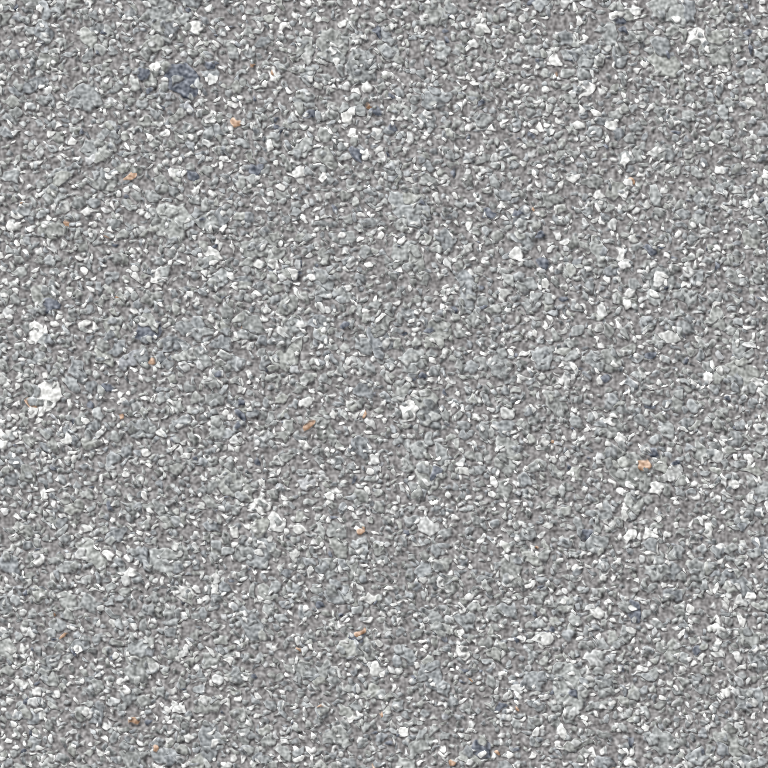
This texture is drawn by a three.js fragment shader. Its source:

```glsl
// Worn asphalt: angular stone chips of four sizes set in a warm grey binder.
// Each size is a jittered grid of faceted stones with lit rims and cast shadows,
// roughened with gradient noise; loose pale flecks are strewn on top.
varying vec2 vUv;

const vec3 BINDER = vec3(0.585, 0.575, 0.575);
const vec3 CRACK = vec3(0.28, 0.275, 0.28);
const vec3 DARK_STONE = vec3(0.585, 0.60, 0.61);
const vec3 PALE_STONE = vec3(0.715, 0.73, 0.73);
const vec3 WHITE_STONE = vec3(0.97, 0.97, 0.96);
const vec3 SLATE_STONE = vec3(0.47, 0.49, 0.53);
const vec3 RUST_STONE = vec3(0.78, 0.66, 0.57);
const vec2 LIGHT_DIR = vec2(-0.5, 0.866);
const float EDGE = 0.0012;          // half width of a stone edge
const float EDGE_ROUGHNESS = 0.0022;
const float SHADOW_REACH = 0.0026;
const float SHADOW_DEPTH = 0.62;
const float RIM_WIDTH = 0.004;
const float RIM_LIGHT = 0.16;
const float TILT = -0.35;           // mean direction of the long axes
const float TILT_SPREAD = 2.3;
const float WARP = 0.0045;
const float STREAK = 0.25;
const float GRIT = 0.25;

vec3 hash3(vec2 p) {
  vec3 q = fract(vec3(p.xyx) * vec3(0.1031, 0.1030, 0.0973));
  q += dot(q, q.yxz + 33.33);
  return fract((q.xxy + q.yzz) * q.zyx);
}

float gradientDot(vec2 cell, vec2 offset) {
  float a = 6.2832 * hash3(cell + 17.0).x;
  return dot(vec2(cos(a), sin(a)), offset);
}

// Gradient noise, about -0.7 to 0.7
float noise(vec2 p) {
  vec2 i = floor(p), f = fract(p);
  vec2 u = f * f * f * (f * (f * 6.0 - 15.0) + 10.0);
  float low = mix(gradientDot(i, f), gradientDot(i + vec2(1, 0), f - vec2(1, 0)), u.x);
  float high = mix(gradientDot(i + vec2(0, 1), f - vec2(0, 1)), gradientDot(i + 1.0, f - 1.0), u.x);
  return mix(low, high, u.y);
}

// Distance to an irregular five-sided stone, negative inside
float stoneDistance(vec2 p, float radius, vec3 shape) {
  float tilt = TILT + (shape.x - 0.5) * TILT_SPREAD;
  float c = cos(tilt), s = sin(tilt);
  p = vec2(c * p.x + s * p.y, c * p.y - s * p.x);
  p *= vec2(0.85, mix(1.0, 1.55, shape.y));
  float d = length(p) - radius * 1.12;
  for (int i = 0; i < 5; i++) {
    float k = float(i);
    float jitter = fract(shape.z * (k + 1.0) * 7.31);
    float a = 1.2566 * (k + 0.7 * jitter) + 6.2832 * shape.z;
    d = max(d, dot(p, vec2(cos(a), sin(a))) - radius * mix(0.65, 1.05, jitter));
  }
  return d;
}

vec3 stoneColor(vec3 id, float whiteShare) {
  vec3 color = mix(DARK_STONE, PALE_STONE, id.x);
  color += vec3(0.008, 0.004, -0.010) * (id.z * 2.0 - 0.6);
  color = mix(color, SLATE_STONE, step(id.z, 0.02));
  color = mix(color, WHITE_STONE, step(1.0 - whiteShare, id.y) * mix(0.4, 1.0, id.x));
  return mix(color, RUST_STONE, step(abs(id.z - 0.5), 0.0012));
}

// Lays one size of stone over the ground
vec3 layStones(vec3 ground, vec2 uv, float cells, float cover, float whiteShare, float seed) {
  vec2 p = uv * cells;
  vec2 home = floor(p);
  vec2 castOffset = -LIGHT_DIR * min(SHADOW_REACH * cells, 0.22);
  float nearest = 9.0, shadow = 9.0, facing = 0.0;
  vec3 id = vec3(0.0);
  for (int y = -1; y <= 1; y++) {
    for (int x = -1; x <= 1; x++) {
      vec2 cell = home + vec2(x, y);
      vec3 place = hash3(cell + seed);
      if (place.z > cover) continue;
      vec3 shape = hash3(cell + seed + 71.7);
      vec2 q = p - cell - mix(vec2(0.1), vec2(0.9), place.xy);
      float radius = mix(0.26, 0.54, fract(place.z * 37.7));
      float d = stoneDistance(q, radius, shape);
      shadow = min(shadow, stoneDistance(q - castOffset, radius, shape));
      if (d < nearest) {
        nearest = d;
        id = hash3(cell + seed + 143.3);
        facing = dot(q / max(length(q), 0.001), LIGHT_DIR);
      }
    }
  }
  float rough = EDGE_ROUGHNESS * noise(uv * 140.0 + seed);
  nearest = nearest / cells + rough;
  shadow = shadow / cells + rough;
  float shade = 1.0 - smoothstep(-EDGE, EDGE * 1.5, shadow);
  vec3 color = stoneColor(id, whiteShare);
  color += RIM_LIGHT * facing * smoothstep(-RIM_WIDTH, 0.0, nearest);
  // Mineral streaks, turned differently in each stone
  float a = TILT + (id.x - 0.5) * 2.0;
  vec2 along = vec2(cos(a), sin(a));
  vec2 grain = vec2(dot(uv, along) * 85.0, dot(uv, vec2(-along.y, along.x)) * 190.0);
  color += STREAK * noise(grain + id.yz * 40.0);
  ground = mix(ground, CRACK, SHADOW_DEPTH * shade);
  return mix(ground, color, 1.0 - smoothstep(-EDGE, EDGE, nearest));
}

void main() {
  vec2 uv = vUv + WARP * vec2(noise(vUv * 85.0), noise(vUv * 85.0 + 31.0));
  vec3 color = BINDER + 0.06 * noise(vUv * 45.0) + 0.20 * noise(vUv * 125.0 + 9.0);
  color = layStones(color, uv, 112.0, 0.72, 0.34, 11.0);
  color = layStones(color, uv, 20.0, 0.15, 0.02, 631.0);
  color = layStones(color, uv, 37.0, 0.30, 0.06, 419.0);
  color = layStones(color, uv, 66.0, 0.48, 0.18, 227.0);
  // Loose flecks, partly hiding the larger stones
  color = layStones(color, uv, 132.0, 0.22, 0.55, 853.0);
  // Fine grit over everything
  color += GRIT * noise(vUv * 225.0 + 5.0);
  gl_FragColor = vec4(clamp(color, 0.0, 1.0), 1.0);
}
```
